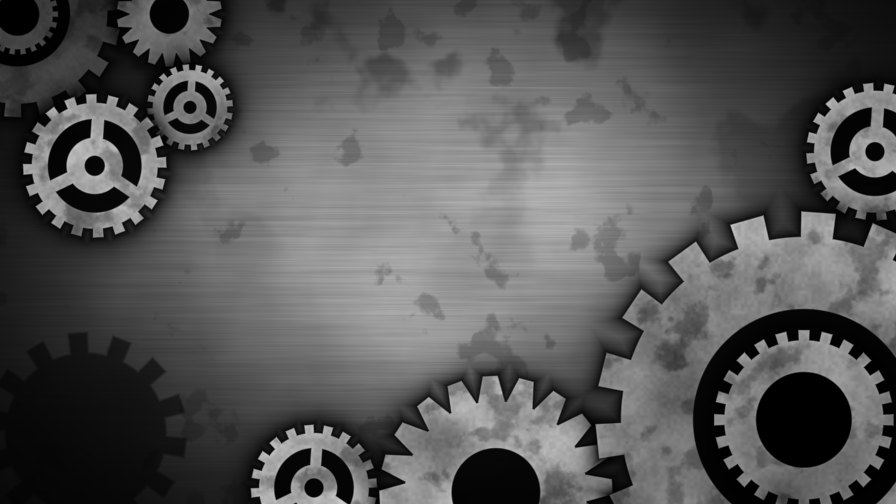
Reproduce this background procedurally as a Shadertoy shader.

```glsl
// Grey steel gears around the corners of a brushed, stained metal wall.
// Each gear is a polar-repeated distance shape with a soft shadow; value
// noise gives the grime. Lengths are in canvas heights, angles in radians.

const float TAU = 6.2831853;
const vec2 SOLID = vec2(0.0);          // a gear without spoke windows

float hash(vec2 p) {
    vec3 q = fract(p.xyx * 0.1031);
    q += dot(q, q.yzx + 33.33);
    return fract((q.x + q.y) * q.z);
}

float noise(vec2 p) {
    vec2 i = floor(p), f = fract(p);
    f = f * f * (3.0 - 2.0 * f);
    return mix(mix(hash(i), hash(i + vec2(1, 0)), f.x),
               mix(hash(i + vec2(0, 1)), hash(i + vec2(1, 1)), f.x), f.y);
}

float fbm(vec2 p) {
    float sum = 0.0, amp = 0.5;
    for (int i = 0; i < 5; i++) {
        sum += amp * noise(p);
        p = mat2(1.6, 1.2, -1.2, 1.6) * p + 17.3;
        amp *= 0.5;
    }
    return sum;
}

// Folds the plane into one of n equal sectors, centred on the x axis
vec2 foldSector(vec2 p, float n, float phase) {
    float sector = TAU / n;
    float a = mod(atan(p.y, p.x) - phase + 0.5 * sector, sector) - 0.5 * sector;
    return length(p) * vec2(cos(a), sin(a));
}

// Toothed disc; radii = (tip, root), width = half tooth per pitch (root, tip)
float toothedDisc(vec2 p, vec2 radii, float teeth, float phase, vec2 width) {
    vec2 q = foldSector(p, teeth, phase);
    float t = clamp((q.x - radii.y) / (radii.x - radii.y), 0.0, 1.0);
    float halfWidth = TAU / teeth * radii.y * mix(width.x, width.y, t);
    float tooth = max(q.x - radii.x, abs(q.y) - halfWidth);
    return min(length(p) - radii.y, tooth);
}

// Ring-shaped openings from window.x to window.y, split by three spokes
float spokeWindows(vec2 p, vec2 window, float spokeHalf) {
    float ring = max(window.x - length(p), length(p) - window.y);
    return max(ring, spokeHalf - abs(foldSector(p, 3.0, 1.5).y));
}

float grimyMetal(vec2 p) {
    float cloud = fbm(p * 9.0 + 4.0);
    float pits = smoothstep(0.5, 0.68, fbm(p * 21.0 + 40.0));
    return 0.62 + 0.85 * cloud - 0.28 * pits + 0.12 * (noise(p * 150.0) - 0.5);
}

// Lays a gear and its shadow over a shade; radii = (tip, root, hole)
float drawGear(float shade, vec2 p, vec2 centre, vec3 radii, float teeth,
               float phase, vec2 width, vec2 window, float light) {
    vec2 q = p - centre;
    float pixel = 1.0 / iResolution.y;
    float outline = toothedDisc(q, radii.xy, teeth, phase, width);
    float body = max(outline, radii.z - length(q));
    if (window.y > 0.0) body = max(body, -spokeWindows(q, window, 0.1 * radii.y));

    shade *= 1.0 - 0.9 * exp(-max(outline, 0.0) / 0.022);
    float rim = 0.13 * exp(min(body, 0.0) / 0.004);
    float metal = light * (grimyMetal(p) + rim);
    return mix(shade, metal, smoothstep(pixel, -pixel, body));
}

// Wide central glow with clouds, horizontal brushing and dark stains
float wall(vec2 p) {
    vec2 d = (p - vec2(0.9, 0.54)) / vec2(0.73, 0.47);
    float glow = 0.6 * exp(-pow(length(d), 2.5));
    float cloud = 0.72 + 0.58 * fbm(p * 3.5 + 8.0);
    float brushing = noise(p * vec2(3.0, 190.0)) + noise(p * vec2(9.0, 420.0)) - 1.0;
    float highStain = smoothstep(0.4, 0.95, p.y) * smoothstep(0.5, 0.62, fbm(p * 6.0 + 21.0));
    float specks = smoothstep(0.62, 0.7, fbm(p * 13.0 + 70.0));
    return 0.015 + glow * cloud * (1.0 + 0.09 * brushing)
                 * (1.0 - 0.3 * highStain) * (1.0 - 0.2 * specks);
}

void mainImage(out vec4 fragColor, in vec2 fragCoord) {
    vec2 p = fragCoord / iResolution.y;
    vec2 square = vec2(0.25, 0.27), pointed = vec2(0.46, 0.26);
    float shade = wall(p);

    // Faint gear sunk in the lower left gloom
    float ghost = toothedDisc(p - vec2(0.17, 0.14), vec2(0.2, 0.16), 14.0, 1.65, square);
    shade *= 1.0 - 0.55 * smoothstep(0.004, -0.004, ghost);

    // Upper left cluster, dimmer toward the corner
    vec2 corner = vec2(0.035, 0.972);
    float dim = 0.2 + 0.35 * length(p - corner);
    shade = drawGear(shade, p, corner, vec3(0.204, 0.178, 0.104), 18.0, -1.62, square, SOLID, dim);
    shade = drawGear(shade, p, corner, vec3(0.08, 0.07, 0.043), 22.0, 0.0, square, SOLID, dim);
    shade = drawGear(shade, p, vec2(0.336, 0.972), vec3(0.104, 0.079, 0.039), 18.0, -1.57, pointed, SOLID, 0.4);
    shade = drawGear(shade, p, vec2(0.377, 0.787), vec3(0.085, 0.074, 0.013), 20.0, 0.1, square, vec2(0.033, 0.053), 0.55);
    shade = drawGear(shade, p, vec2(0.188, 0.671), vec3(0.142, 0.125, 0.02), 20.0, 0.05, square, vec2(0.056, 0.093), 0.6);

    // Right edge and bottom gears
    shade = drawGear(shade, p, vec2(1.736, 0.699), vec3(0.136, 0.121, 0.019), 20.0, 0.1, square, vec2(0.051, 0.088), 0.57);
    shade = drawGear(shade, p, vec2(0.623, 0.032), vec3(0.125, 0.109, 0.019), 20.0, 0.08, square, vec2(0.046, 0.079), 0.6);
    shade = drawGear(shade, p, vec2(0.984, 0.023), vec3(0.231, 0.181, 0.088), 20.0, 1.62, pointed, SOLID, 0.58);

    // Large lower right gear with a smaller one nested in its ring
    vec2 hub = vec2(1.595, 0.167);
    float lit = 0.41 + 0.3 * p.y;
    shade = drawGear(shade, p, hub, vec3(0.412, 0.363, 0.22), 18.0, 1.5, square, SOLID, lit);
    shade = drawGear(shade, p, hub, vec3(0.178, 0.158, 0.095), 24.0, 1.57, square, SOLID, lit);

    fragColor = vec4(vec3(clamp(shade, 0.0, 1.0)), 1.0);
}
```
